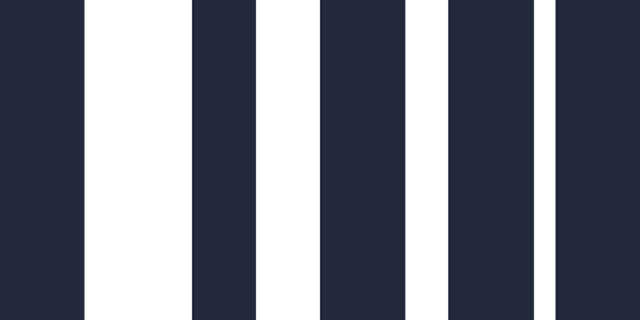
This pattern is drawn by a WebGL 2 fragment shader. Its source:

```glsl
#version 300 es
precision highp float;

#define UNITS 30.0
#define EDGE_SOFTNESS 0.04
#define RIM_OFFSET 0.07
#define RIM_WIDTH 0.06
#define RIM_STRENGTH 0.8
#define NAVY vec3(0.130, 0.160, 0.230)
#define DEEP_NAVY vec3(0.070, 0.110, 0.180)
#define WHITE vec3(1.0)

uniform vec2 u_resolution;
out vec4 fragColor;

// Left and right edges of the white bands, in thirtieths of the width
const vec2 BANDS[4] = vec2[4](
    vec2(3.96, 9.0), vec2(12.0, 15.0), vec2(19.0, 21.01), vec2(25.03, 26.04)
);

// Signed distance to a band, negative inside
float bandDistance(float x, vec2 band) {
    return abs(x - 0.5 * (band.x + band.y)) - 0.5 * (band.y - band.x);
}

void main() {
    float x = gl_FragCoord.x / u_resolution.x * UNITS;
    float pixel = UNITS / u_resolution.x;
    float soft = max(EDGE_SOFTNESS, 0.6 * pixel);

    float white = 0.0;
    float rim = 0.0;
    for (int i = 0; i < 4; i++) {
        vec2 band = BANDS[i];
        white = max(white, 1.0 - smoothstep(-soft, soft, bandDistance(x, band)));

        // Slightly deeper tone where navy begins after a white band
        float fromRim = abs(x - band.y - RIM_OFFSET);
        rim = max(rim, 1.0 - smoothstep(0.0, RIM_WIDTH, fromRim));
    }

    vec3 color = mix(NAVY, DEEP_NAVY, rim * RIM_STRENGTH);
    color = mix(color, WHITE, white);
    fragColor = vec4(color, 1.0);
}
```
